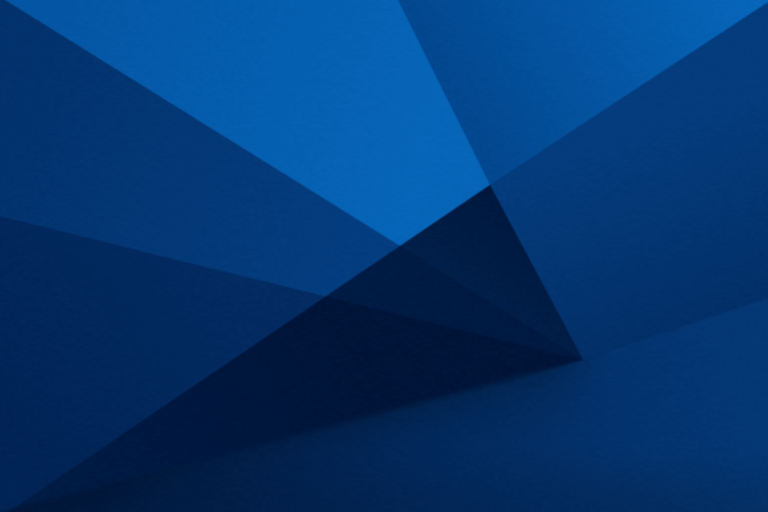
Give the GLSL for this background, as a Shadertoy shader.

```glsl
const float ASPECT = 1.5;             // design width for a height of 1
const vec2 FOLD    = vec2(1.139, 0.297);  // where the lower creases meet
const vec2 HUB     = vec2(0.957, 0.639);  // top of the dark wedge
const vec2 TAIL    = vec2(0.020, 0.003);  // left tip of the dark wedge
const vec2 RIDGE_R = vec2(1.500, 0.996);
const vec2 STEEP_T = vec2(0.777, 1.000);
const vec2 LEFT_T  = vec2(0.010, 1.000);
const vec2 LEFT_M  = vec2(0.000, 0.578);
const vec2 FLOOR_R = vec2(1.500, 0.418);
const float CREASE_SOFT = 0.0012;
const float FLOOR_SOFT = 0.009;
const float GRAIN = 0.016;
const float GRAIN_ROWS = 260.0;
const float SHADOW_DEPTH = 0.24;

// Signed distance to a line, positive on the right of a -> b
float rightOf(vec2 p, vec2 a, vec2 b) {
    vec2 d = normalize(b - a);
    return dot(p - a, vec2(d.y, -d.x));
}

float cover(float dist, float soft) {
    float aa = 0.8 / iResolution.y + soft;
    return smoothstep(-aa, aa, dist);
}

// Linear colour ramp between two places
vec3 ramp(vec2 p, vec2 a, vec2 b, vec3 colA, vec3 colB) {
    vec2 d = b - a;
    return mix(colA, colB, clamp(dot(p - a, d) / dot(d, d), 0.0, 1.0));
}

float hash(vec2 p) {
    vec3 q = fract(vec3(p.xyx) * 0.1031);
    q += dot(q, q.yzx + 33.33);
    return fract((q.x + q.y) * q.z);
}

float noise(vec2 p) {
    vec2 i = floor(p), f = fract(p);
    f = f * f * (3.0 - 2.0 * f);
    return mix(mix(hash(i), hash(i + vec2(1, 0)), f.x),
               mix(hash(i + vec2(0, 1)), hash(i + vec2(1, 1)), f.x), f.y);
}

void mainImage(out vec4 fragColor, in vec2 fragCoord) {
    vec2 p = fragCoord / iResolution.xy * vec2(ASPECT, 1.0);

    // Crease masks
    float ridgeDist = min(rightOf(p, TAIL, HUB), rightOf(p, HUB, RIDGE_R));
    float belowRidge = cover(ridgeDist, CREASE_SOFT);
    float pastSteepTop = cover(-rightOf(p, STEEP_T, HUB), CREASE_SOFT);
    float pastSteepLow = cover(-rightOf(p, HUB, FOLD), CREASE_SOFT);
    float belowLeftTop = cover(rightOf(p, LEFT_T, FOLD), CREASE_SOFT);
    float belowLeftMid = cover(rightOf(p, LEFT_M, FOLD), CREASE_SOFT);
    float floorDist = max(rightOf(p, TAIL, FOLD), rightOf(p, FOLD, FLOOR_R));

    // Facets above the ridge
    vec3 bright = ramp(p, vec2(0.1, 1.0), vec2(0.85, 0.75),
                       vec3(0.015, 0.335, 0.64), vec3(0.025, 0.395, 0.72));
    vec3 topRight = ramp(p, vec2(0.95, 0.72), vec2(1.45, 1.0),
                         vec3(0.01, 0.28, 0.56), vec3(0.025, 0.395, 0.725));
    vec3 leftUpper = ramp(p, vec2(0.0, 0.75), vec2(0.68, 0.48),
                          vec3(0.01, 0.195, 0.425), vec3(0.015, 0.24, 0.50));
    vec3 leftLower = ramp(p, vec2(0.1, 0.1), vec2(0.5, 0.42),
                          vec3(0.005, 0.14, 0.335), vec3(0.01, 0.17, 0.385));
    vec3 upper = mix(bright, leftUpper, belowLeftTop);
    upper = mix(upper, leftLower, belowLeftMid);
    upper = mix(upper, topRight, pastSteepTop);

    // Dark wedge and the right wall
    vec3 wedgeTop = ramp(p, vec2(0.95, 0.62), vec2(0.85, 0.49),
                         vec3(0.0, 0.095, 0.245), vec3(0.0, 0.12, 0.285));
    vec3 wedgeMid = ramp(p, vec2(0.68, 0.42), vec2(1.1, 0.31),
                         vec3(0.0, 0.105, 0.265), vec3(0.0, 0.10, 0.255));
    vec3 wedgeLow = ramp(p, vec2(0.1, 0.05), vec2(0.65, 0.35),
                         vec3(0.0, 0.105, 0.27), vec3(0.0, 0.08, 0.22));
    vec3 rightWall = ramp(p, vec2(1.25, 0.34), vec2(1.13, 0.7),
                          vec3(0.01, 0.185, 0.405), vec3(0.015, 0.235, 0.49));
    vec3 lower = mix(wedgeTop, wedgeMid, belowLeftTop);
    lower = mix(lower, wedgeLow, belowLeftMid);
    lower = mix(lower, rightWall, pastSteepLow);

    // Floor, with a soft shadow falling from the wedge
    vec3 ground = ramp(p, vec2(0.2, 0.0), vec2(1.42, 0.32),
                       vec3(0.005, 0.125, 0.31), vec3(0.015, 0.215, 0.455));
    float shadow = exp(-max(floorDist, 0.0) * 14.0) * smoothstep(1.22, 1.05, p.x);
    ground *= 1.0 - SHADOW_DEPTH * shadow;
    ground *= 1.0 - 0.12 * smoothstep(0.15, 0.0, p.y);

    // The floor edge is blurred under the wedge and crisper past the fold
    float floorSoft = mix(FLOOR_SOFT, 2.0 * CREASE_SOFT, smoothstep(1.0, FOLD.x, p.x));
    vec3 col = mix(upper, lower, belowRidge);
    col = mix(col, ground, cover(floorDist, floorSoft));

    // Fine paper grain, stretched sideways
    float grain = noise(p * GRAIN_ROWS * vec2(0.5, 1.0)) - 0.5;
    col += GRAIN * grain * vec3(0.3, 0.8, 1.0);

    fragColor = vec4(clamp(col, 0.0, 1.0), 1.0);
}
```
